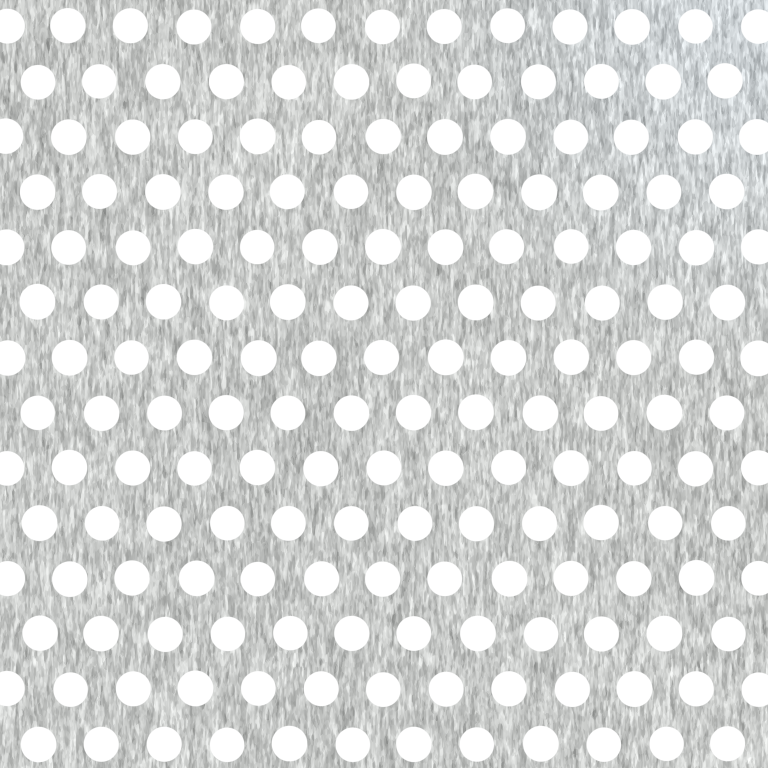
Write a Shadertoy shader that draws this texture.

```glsl
// Brushed grey metal sheet with staggered rows of round white holes.
// The grain is layers of tall, soft cellular noise; the holes are distance
// functions on an offset grid, each nudged and resized a little by a hash.

float hash(vec2 p) {
    vec3 q = fract(p.xyx * vec3(0.1031, 0.1030, 0.0973));
    q += dot(q, q.yzx + 33.33);
    return fract((q.x + q.y) * q.z);
}

// Smooth cellular noise: blends the random tones of nearby cells, mean 0.
float fibres(vec2 p) {
    vec2 cell = floor(p);
    float tone = 0.0, total = 0.0;
    for (int j = -1; j <= 1; j++) {
        for (int i = -1; i <= 1; i++) {
            vec2 id = cell + vec2(i, j);
            vec2 seed = id + vec2(hash(id + 17.0), hash(id + 59.0));
            vec2 d = p - seed;
            float weight = exp(-9.0 * dot(d, d));
            tone += weight * (hash(id + 131.0) - 0.5);
            total += weight;
        }
    }
    return tone / total;
}

// Signed distance to the nearest hole, measured with y running downward.
float holeDistance(vec2 p) {
    const vec2 pitch = vec2(0.0815, 0.0719);
    float row = floor((p.y - 0.0343) / pitch.y + 0.5);
    float stagger = 0.5 * mod(row, 2.0);
    float start = 0.0080 + 0.0028 * p.y + stagger * pitch.x;
    float column = floor((p.x - start) / pitch.x + 0.5);
    vec2 id = vec2(column, row) + 40.0;
    vec2 center = vec2(start + column * pitch.x, 0.0343 + row * pitch.y);
    center += 0.0032 * (vec2(hash(id), hash(id + 71.0)) - 0.5) * vec2(1.0, 0.6);
    float radius = 0.0229 + 0.0010 * (hash(id + 113.0) - 0.5);
    return length(p - center) - radius;
}

void mainImage(out vec4 fragColor, in vec2 fragCoord) {
    vec2 uv = fragCoord / iResolution.xy;
    float pixel = 1.0 / iResolution.y;

    // Vertical grain: fine hairs, longer strands and short dark flecks
    float grain = 0.17 * fibres(uv * vec2(330.0, 75.0) + 9.0)
                + 0.13 * fibres(uv * vec2(210.0, 38.0) + 300.0)
                + 0.10 * fibres(uv * vec2(400.0, 160.0) + 700.0);
    float fleck = fibres(uv * vec2(260.0, 85.0) + 1100.0);
    grain -= 0.07 * smoothstep(0.28, 0.45, -fleck);

    // Broad sheen, cool and brighter toward the upper right
    float sheen = 0.008 * sin(uv.x * 9.0 + 2.0 * sin(uv.y * 5.0));
    float glow = smoothstep(0.55, 0.0, length(uv - vec2(1.0, 1.0)));
    float corner = smoothstep(0.12, 0.0, length(uv - vec2(1.0, 0.0)));
    vec3 metal = vec3(0.779, 0.787, 0.780) + grain + sheen;
    metal += glow * vec3(0.025, 0.040, 0.060) + 0.06 * corner;

    // Punch the holes
    float d = holeDistance(vec2(uv.x, 1.0 - uv.y));
    float hole = smoothstep(0.75 * pixel, -0.75 * pixel, d);
    fragColor = vec4(mix(clamp(metal, 0.0, 1.0), vec3(1.0), hole), 1.0);
}
```
